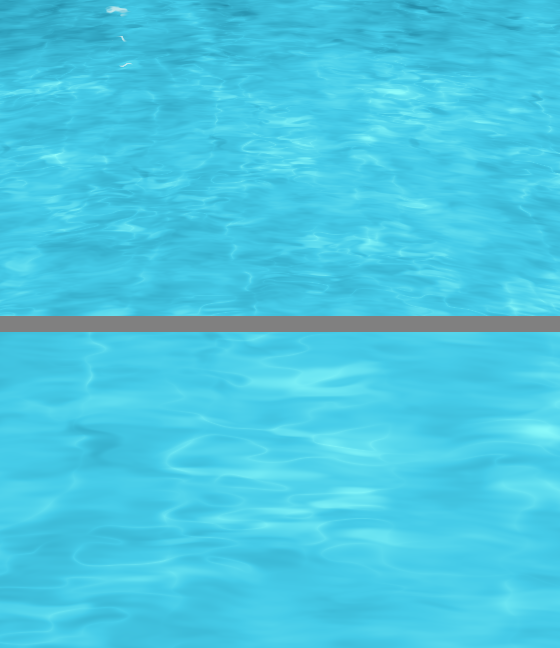
Top: the whole. Bottom: its middle third, enlarged.
Reproduce this texture procedurally as a Shadertoy shader.

```glsl
// Sunlit turquoise pool water seen at a shallow angle.
// Fine stretched noise gives short ripples and glints; broken vertical
// filaments light the floor, and everything packs tighter with distance.

const vec3 DEEP  = vec3(0.165, 0.600, 0.710);
const vec3 WATER = vec3(0.270, 0.797, 0.910);
const vec3 PALE  = vec3(0.500, 0.950, 0.970);
const vec3 GLARE = vec3(0.840, 0.930, 0.930);

float hash(vec2 p) {
    return fract(sin(dot(p, vec2(127.1, 311.7))) * 43758.5453);
}

float noise(vec2 p) {
    vec2 cell = floor(p), f = fract(p);
    f = f * f * f * (f * (f * 6.0 - 15.0) + 10.0);
    float low = mix(hash(cell), hash(cell + vec2(1.0, 0.0)), f.x);
    float high = mix(hash(cell + vec2(0.0, 1.0)), hash(cell + 1.0), f.x);
    return mix(low, high, f.y);
}

// Layered noise; each octave is sheared to hide the lattice.
float fbm(vec2 p, int octaves) {
    float sum = 0.0, weight = 0.5, total = 0.0;
    for (int i = 0; i < octaves; i++) {
        sum += weight * noise(p);
        total += weight;
        weight *= 0.55;
        p = mat2(1.9, 0.35, -0.25, 2.0) * p + vec2(17.3, 9.1);
    }
    return sum / total;
}

// Lines along the mid level of a noise field.
float ridge(vec2 p, float sharpness) {
    return pow(1.0 - abs(2.0 * fbm(p, 2) - 1.0), sharpness);
}

// Isolated strokes: only the peaks of a noise field.
float strokes(vec2 p, float level) {
    return smoothstep(level, level + 0.25, fbm(p, 2));
}

// Soft tilted ellipse: 1 at the centre, fading outward.
float blob(vec2 p, vec2 center, vec2 size, float tilt) {
    vec2 d = p - center;
    d = mat2(cos(tilt), -sin(tilt), sin(tilt), cos(tilt)) * d;
    return 1.0 - smoothstep(0.3, 1.0, length(d / size));
}

// Maps the canvas onto the receding, slightly bowed water surface.
vec2 surface(vec2 p, float aspect) {
    float x = p.x - 0.5 * aspect;
    float row = p.y + 0.4 * p.y * p.y + 0.09 * x * x;
    return vec2(x * (1.0 + 0.5 * p.y), row) + 20.0;
}

// Signed brightness of the water: negative is deep, positive is pale.
float waterTone(vec2 p, vec2 q, float aspect) {
    float far = smoothstep(0.6, 1.05, p.y);
    float right = p.x / aspect;

    // Small surface waves shift everything seen beneath them
    vec2 bend = vec2(fbm(q * vec2(9.0, 34.0), 2),
                     fbm(q * vec2(6.0, 11.0) + 31.0, 2)) - 0.5;
    vec2 w = q + bend * vec2(0.07, 0.035);

    // Floor shading in upright patches, then fine horizontal ripples
    float tone = 0.72 * (fbm(w * vec2(4.5, 2.2) + 4.0, 3) - 0.5);
    tone += 0.40 * (fbm(w * vec2(4.5, 15.0), 2) - 0.5);
    tone += 0.72 * (fbm(w * vec2(9.0, 38.0) + 13.0, 3) - 0.5);
    tone += -0.07 - 0.40 * far;
    tone += 0.14 * (right - 0.5) * (1.0 - far);

    // Short glints gathered in patches
    float patches = smoothstep(0.40, 0.70, fbm(q * vec2(4.0, 5.0) + 57.0, 2));
    float dashes = strokes(w * vec2(9.0, 40.0) + 73.0, 0.56);
    float arcs = ridge(w * vec2(10.0, 32.0) + 23.0, 7.0);
    tone += dashes * (0.10 + 0.42 * patches) * (1.0 - 0.4 * far);
    tone += 0.38 * arcs * patches * (1.0 - 0.5 * far);

    // Upright filaments of floor light, cut into pieces by the ripples
    float filaments = ridge(w * vec2(5.0, 2.6) + 11.0, 9.0);
    float pieces = strokes(w * vec2(10.0, 30.0) + 5.0, 0.45);
    tone += filaments * (0.12 + 0.45 * pieces) * (1.0 - far);

    // Dark wavelets, strongest at the far right
    float wavelets = strokes(w * vec2(7.0, 30.0) + 91.0, 0.52);
    float gate = smoothstep(0.35, 0.65, noise(q * vec2(4.0, 9.0) + 43.0));
    tone -= wavelets * (0.06 + gate * far * (0.35 + 0.35 * right));

    // Scattered blurred shadows on the floor
    for (int i = 0; i < 7; i++) {
        float id = float(i);
        vec2 center = vec2((id + hash(vec2(id, 3.0))) / 7.0 * aspect,
                           0.15 + 0.6 * hash(vec2(id, 8.0)));
        tone -= 0.28 * blob(p + 0.06 * bend, center, vec2(0.018, 0.045), 0.5);
    }
    return tone;
}

void mainImage(out vec4 fragColor, in vec2 fragCoord) {
    float aspect = iResolution.x / iResolution.y;
    vec2 p = fragCoord / iResolution.y;
    vec2 q = surface(p, aspect);

    float tone = waterTone(p, q, aspect);
    vec3 color = mix(WATER, DEEP, clamp(-tone, 0.0, 1.2));
    color = mix(color, PALE, clamp(tone, 0.0, 1.2));

    // A few white sky flecks near the far left
    float wobble = 0.02 * (noise(q * vec2(30.0, 60.0)) - 0.5);
    for (int i = 0; i < 3; i++) {
        float id = float(i);
        vec2 center = vec2(0.208 * aspect + 0.015 * id, 0.965 - 0.085 * id);
        vec2 size = vec2(0.045, 0.012) / (1.0 + 0.6 * id);
        color = mix(color, GLARE, 0.8 * blob(p + wobble, center, size, -0.15));
    }
    fragColor = vec4(color, 1.0);
}
```
